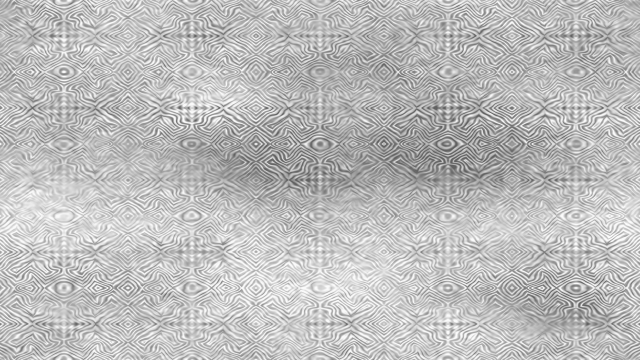
Write a Shadertoy shader that draws this texture.

```glsl
// Silvery pressed glass: mirrored cells of flat nested diamonds, wide eyes and barred
// crosses, drawn as ripples of a folded distance. Wrapping noise wears every cell
// differently, and broad soft patches of light and shade lie over the whole sheet.

const float TAU = 6.2831853;
const vec2 REPEATS = vec2(5.0);          // cells across and down
const vec2 RINGS = vec2(11.0, 9.0);      // ripples from cell centre to edge
const float FOLD_WARP = 0.22;            // irregularity shared by all cells
const float WEAR = 0.26;                 // irregularity between cells
const float RELIEF = 0.155;              // strength of the ripples
const float BEND = 0.030;                // refraction of the light patches
const float BASE_GRAY = 0.752;
const vec3 SILVER = vec3(1.0);
const vec2 GRAY_RANGE = vec2(0.38, 0.98);

// Light patches: centre x, centre y, radius, gain
const int PATCHES = 8;
const vec4 LIGHT[PATCHES] = vec4[PATCHES](
    vec4(0.42, 0.57, 0.11, -0.15), vec4(0.73, 0.56, 0.12, -0.20),
    vec4(0.88, 0.16, 0.09, -0.15), vec4(0.03, 0.40, 0.14, 0.08),
    vec4(0.50, 0.21, 0.10, 0.11), vec4(0.34, 0.72, 0.07, 0.11),
    vec4(0.58, 0.80, 0.10, -0.05), vec4(0.70, 0.07, 0.06, 0.08));

float hash(vec2 p) {
    vec3 q = fract(vec3(p.xyx) * 0.1031);
    q += dot(q, q.yzx + 33.33);
    return fract((q.x + q.y) * q.z);
}

// Value noise from -1 to 1 that wraps after a whole period
float noise(vec2 p, vec2 period) {
    vec2 i = floor(p), f = fract(p);
    f = f * f * (3.0 - 2.0 * f);
    vec2 a = mod(i, period), b = mod(i + 1.0, period);
    float low = mix(hash(a), hash(vec2(b.x, a.y)), f.x);
    float high = mix(hash(vec2(a.x, b.y)), hash(b), f.x);
    return 2.0 * mix(low, high, f.y) - 1.0;
}

float tiledNoise(vec2 uv, vec2 cells) {
    return noise(uv * cells, cells);
}

// Noise mirrored with the cell, the same in every repeat
float foldNoise(vec2 fold, vec2 scale, float seed) {
    return noise(fold * scale + seed, vec2(64.0));
}

// Broad light and shade over the sheet
float lightAt(vec2 uv) {
    float sum = 0.04 * tiledNoise(uv, vec2(5.0, 6.0))
              + 0.05 * tiledNoise(uv, vec2(13.0, 17.0));
    for (int i = 0; i < PATCHES; i++) {
        vec2 d = sin((uv - LIGHT[i].xy) * TAU * 0.5) / (TAU * 0.5);
        d.x *= 0.75;
        sum += LIGHT[i].w * exp(-dot(d, d) / (LIGHT[i].z * LIGHT[i].z));
    }
    return sum;
}

// Rings counted from the nearest of two centres on the middle row, three on the edge
float ringCount(vec2 p) {
    float nearest = 100.0;
    for (int i = 0; i < 5; i++) {
        vec2 centre = i < 2 ? vec2(float(i), 0.0) : vec2(0.5 * float(i - 2), 1.0);
        vec2 d = abs(p - centre) * RINGS;
        float eye = i == 2 ? 1.0 - smoothstep(1.5, 4.0, d.x + d.y) : 0.0;
        nearest = min(nearest, mix(d.x + d.y, 1.1 * length(d * vec2(0.75, 1.0)), eye));
    }
    return nearest;
}

// Ripple height from -1 to 1; fold is 0 at a cell centre and 1 at its edges
float ripple(vec2 fold, float wear) {
    vec2 warped = fold + FOLD_WARP * fold * (1.0 - fold)
        * vec2(foldNoise(fold, vec2(4.0), 7.0), foldNoise(fold, vec2(5.0), 23.0));
    float phase = ringCount(warped) + 0.5 * foldNoise(fold, vec2(6.0, 5.0), 3.0) + wear;
    float split = foldNoise(fold, vec2(9.0, 7.0), 31.0);
    float rings = 0.95 * sin(TAU * phase) + 0.45 * split * sin(2.0 * TAU * phase + 1.0);

    // Barred cross in the middle, with thin arms along the row
    float inside = 1.0 - smoothstep(0.40, 0.90, fold.x / 0.50 + fold.y / 0.70);
    float bars = 0.9 * cos(TAU * (8.0 * fold.x + 0.2 * wear))
               - 0.6 * cos(TAU * (6.0 * fold.y + 0.2 * wear));
    float arm = fold.y / 0.06;
    float axis = exp(-arm * arm) * (1.0 - 0.6 * fold.x);
    return mix(rings, bars, 0.6 * inside) - 0.6 * axis;
}

float glass(vec2 uv) {
    vec2 fold = abs(2.0 * fract(uv * REPEATS) - 1.0);
    float wear = WEAR * (tiledNoise(uv, vec2(35.0, 30.0))
                       + 0.8 * tiledNoise(uv, vec2(90.0, 85.0)));
    float height = ripple(fold, wear);

    // Ripples bend the light patches and fade or sharpen from place to place
    float facet = foldNoise(fold, vec2(12.0, 11.0), 11.0);
    float light = lightAt(uv + BEND * vec2(facet, height));
    float strength = 0.85 + 0.35 * tiledNoise(uv, vec2(11.0, 9.0))
                   + 0.45 * tiledNoise(uv, vec2(70.0, 60.0)) - 1.3 * light;
    float shimmer = 0.05 * facet + 0.05 * tiledNoise(uv, vec2(110.0, 130.0))
                  + 0.05 * tiledNoise(uv, vec2(190.0, 170.0));
    float gray = BASE_GRAY + light + shimmer + RELIEF * strength * height;
    return clamp(gray, GRAY_RANGE.x, GRAY_RANGE.y);
}

void mainImage(out vec4 fragColor, in vec2 fragCoord) {
    // Four samples per pixel smooth the fine ripples
    float gray = 0.0;
    for (int i = 0; i < 4; i++) {
        vec2 offset = 0.5 * vec2(float(i % 2), float(i / 2)) - 0.25;
        gray += 0.25 * glass((fragCoord + offset) / iResolution.xy);
    }
    fragColor = vec4(SILVER * gray, 1.0);
}
```
